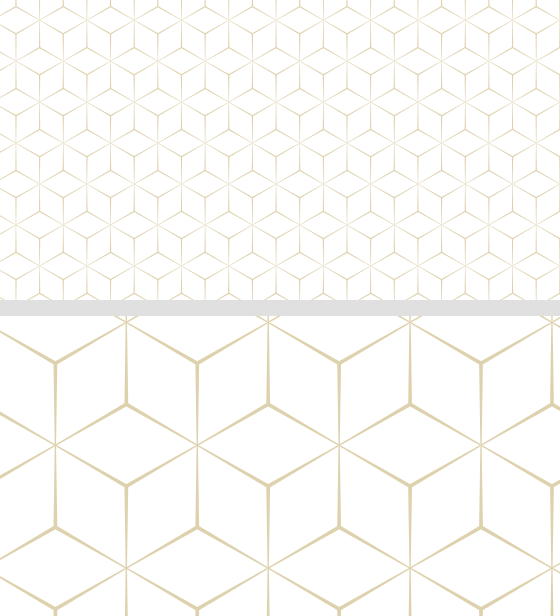
Top, the full canvas; bottom, a detail of the centre.
Give the GLSL for this pattern, as a Shadertoy shader.

```glsl
// Offset from the closest point of a triangular lattice with unit spacing
vec2 nearestHub(vec2 p) {
    vec2 cell = vec2(1.0, sqrt(3.0));
    vec2 a = p - cell * round(p / cell);
    vec2 b = p - cell * (floor(p / cell) + 0.5);
    return dot(a, a) < dot(b, b) ? a : b;
}

// Area coverage of a stroke, also right when it is thinner than a pixel
float strokeCoverage(float dist, float halfWidth, float pixel) {
    return clamp((dist + halfWidth) / pixel + 0.5, 0.0, 1.0)
         - clamp((dist - halfWidth) / pixel + 0.5, 0.0, 1.0);
}

void mainImage(out vec4 fragColor, in vec2 fragCoord) {
    float pitch = 0.08445;
    float pixel = 1.0 / (iResolution.x * pitch);
    vec2 p = (fragCoord / iResolution.x - vec2(0.3663, 0.2802)) / pitch;

    // Fold the six spokes of a hub onto one diagonal and one vertical
    vec2 d = abs(nearestHub(p));
    vec2 diagonal = vec2(sqrt(0.75), 0.5);
    vec2 spoke = dot(d, diagonal) > d.y ? diagonal : vec2(0.0, 1.0);
    float along = dot(d, spoke);
    float across = abs(d.x * spoke.y - d.y * spoke.x);

    // Spokes swell from the hub to the three-way corners
    float halfWidth = mix(0.0046, 0.0134, clamp(along * sqrt(3.0), 0.0, 1.0));
    float line = strokeCoverage(across, halfWidth, pixel);

    vec3 gold = vec3(0.87, 0.82, 0.68);
    fragColor = vec4(mix(vec3(1.0), gold, line), 1.0);
}
```
